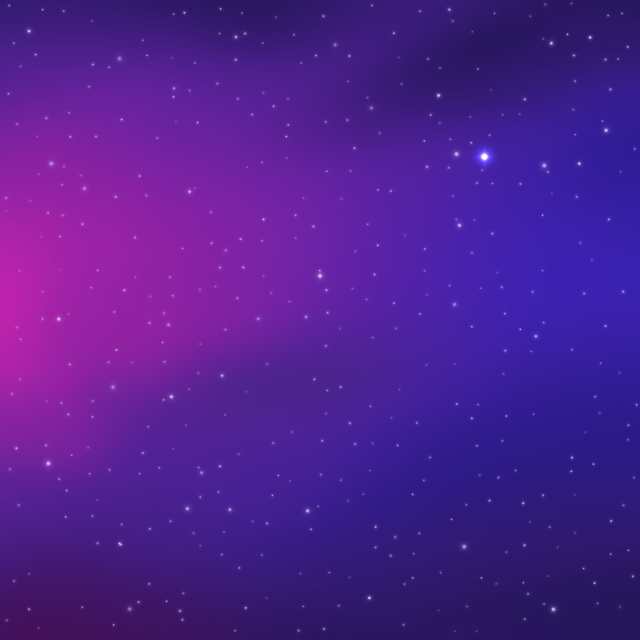
Write a three.js fragment shader that draws this background.

```glsl
varying vec2 vUv;

const vec3 VIOLET = vec3(0.28, 0.13, 0.57);
const vec3 PURPLE = vec3(0.45, 0.14, 0.67);
const vec3 ORCHID = vec3(0.60, 0.13, 0.64);
const vec3 HOT_PINK = vec3(0.80, 0.14, 0.69);
const vec3 ROYAL_BLUE = vec3(0.22, 0.13, 0.72);
const vec3 DEEP_BLUE = vec3(0.15, 0.10, 0.55);
const vec3 DUSK = vec3(0.27, 0.14, 0.52);
const vec3 NAVY = vec3(0.13, 0.08, 0.33);
const vec3 PLUM = vec3(0.27, 0.05, 0.31);
const vec3 STAR_TINT = vec3(0.85, 0.76, 1.0);
const vec3 FLARE_BLUE = vec3(0.30, 0.36, 1.0);

const vec2 FLARE_POS = vec2(0.757, 0.755);
const float WARP = 0.014;
const float DUST_CELLS = 25.0;
const float DUST_DENSITY = 0.58;
const float DUST_RADIUS = 0.0015;
const float STAR_CELLS = 9.0;
const float STAR_DENSITY = 0.46;
const float STAR_RADIUS = 0.0027;

vec3 hash3(vec2 p) {
  vec3 q = vec3(dot(p, vec2(127.1, 311.7)),
                dot(p, vec2(269.5, 183.3)),
                dot(p, vec2(419.2, 371.9)));
  return fract(sin(q) * 43758.55);
}

// Layered sines that bend the cloud outlines
vec2 warp(vec2 p) {
  vec2 offset = vec2(0.0);
  float amp = 1.0;
  float freq = 9.0;
  for (int i = 0; i < 4; i++) {
    offset += amp * sin(freq * p.yx + vec2(1.3, 4.1) + 1.5 * offset.yx);
    p = mat2(0.8, 0.6, -0.6, 0.8) * p;
    amp *= 0.55;
    freq *= 1.7;
  }
  return offset * WARP;
}

// Soft tilted ellipse
float cloud(vec2 p, vec2 center, vec2 radius, float tilt) {
  float c = cos(tilt);
  float s = sin(tilt);
  vec2 q = mat2(c, -s, s, c) * (p - center) / radius;
  return exp(-dot(q, q));
}

vec3 nebula(vec2 p) {
  vec3 col = VIOLET;

  // Blue side
  col = mix(col, ROYAL_BLUE, 0.92 * cloud(p, vec2(0.92, 0.57), vec2(0.42, 0.28), 0.25));
  col = mix(col, DEEP_BLUE, 0.65 * cloud(p, vec2(1.02, 0.77), vec2(0.20, 0.12), 0.3));
  col = mix(col, DEEP_BLUE, 0.75 * cloud(p, vec2(1.02, 0.32), vec2(0.34, 0.14), 0.2));
  col = mix(col, DEEP_BLUE, 0.60 * cloud(p, vec2(0.68, 0.24), vec2(0.24, 0.11), 0.3));

  // Pink side
  col = mix(col, PURPLE, 0.85 * cloud(p, vec2(0.36, 0.66), vec2(0.34, 0.27), 0.2));
  col = mix(col, ORCHID, 0.80 * cloud(p, vec2(0.17, 0.63), vec2(0.27, 0.18), -0.2));
  col = mix(col, HOT_PINK, 0.95 * cloud(p, vec2(-0.03, 0.49), vec2(0.18, 0.20), 0.0));
  col = mix(col, ORCHID, 0.75 * cloud(p, vec2(0.18, 0.47), vec2(0.17, 0.07), 0.15));
  col = mix(col, ORCHID, 0.25 * cloud(p, vec2(0.10, 0.31), vec2(0.06, 0.06), 0.0));
  col = mix(col, DUSK, 0.75 * cloud(p, vec2(0.43, 0.41), vec2(0.20, 0.07), 0.15));

  // Dark top
  col = mix(col, NAVY, 0.90 * cloud(p, vec2(0.36, 1.03), vec2(0.24, 0.10), 0.0));
  col = mix(col, NAVY, 0.60 * cloud(p, vec2(0.0, 1.04), vec2(0.25, 0.11), 0.0));
  col = mix(col, NAVY, 0.80 * cloud(p, vec2(0.75, 0.90), vec2(0.24, 0.09), 0.3));
  col = mix(col, NAVY, 0.85 * cloud(p, vec2(1.0, 1.03), vec2(0.30, 0.11), 0.0));

  // Dark bottom
  col = mix(col, NAVY, 0.85 * cloud(p, vec2(1.0, 0.02), vec2(0.42, 0.23), 0.15));
  col = mix(col, NAVY, 0.75 * cloud(p, vec2(0.50, -0.03), vec2(0.45, 0.15), 0.0));
  col = mix(col, PLUM, 0.80 * cloud(p, vec2(0.10, -0.03), vec2(0.30, 0.14), 0.0));
  return col;
}

// One jittered star per occupied cell, kept clear of the cell borders
float starField(vec2 p, float cells, float density, float radius, float seed) {
  vec2 id = floor(p * cells);
  vec3 rnd = hash3(id + seed);
  vec3 look = hash3(id + seed + 57.0);
  vec2 pos = mix(vec2(0.12), vec2(0.88), rnd.xy);
  float d = length(fract(p * cells) - pos) / cells;
  float size = radius * mix(0.7, 1.1, look.x);
  float core = exp(-d * d / (size * size));
  float halo = 0.22 * exp(-d * d / (size * size * 6.0));
  return step(rnd.z, density) * mix(0.35, 1.0, look.y) * (core + halo);
}

// Bright star with four thin rays
vec3 flare(vec2 p) {
  vec2 d = abs(p - FLARE_POS);
  float r = length(d);
  float rays = exp(-d.x / 0.006 - d.y / 0.0012) + exp(-d.y / 0.006 - d.x / 0.0012);
  float core = exp(-r * r / 0.000022);
  float halo = exp(-r * r / 0.00014);
  return vec3(core) + FLARE_BLUE * (0.9 * rays + 0.55 * halo);
}

void main() {
  vec3 col = nebula(vUv + warp(vUv));
  float dust = starField(vUv, DUST_CELLS, DUST_DENSITY, DUST_RADIUS, 3.0);
  float stars = starField(vUv, STAR_CELLS, STAR_DENSITY, STAR_RADIUS, 19.0);
  col = mix(col, STAR_TINT, clamp(0.75 * dust + stars, 0.0, 1.0));
  gl_FragColor = vec4(min(col + flare(vUv), 1.0), 1.0);
}
```
